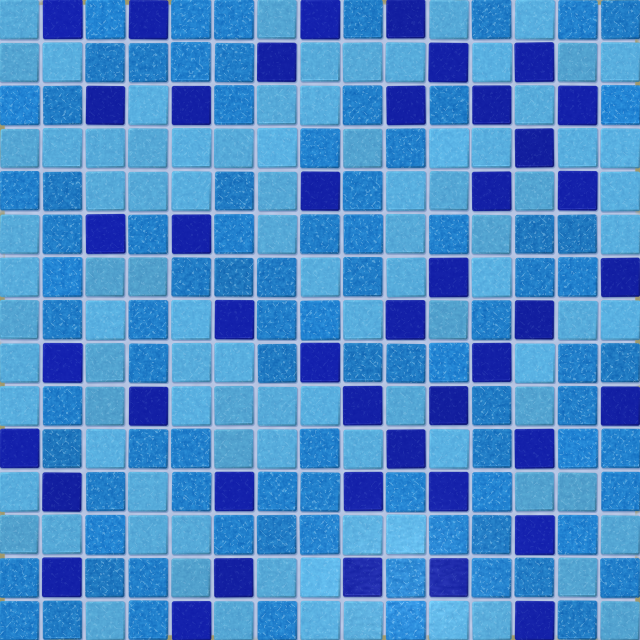
This pattern is drawn by a WebGL 2 fragment shader. Its source:

```glsl
#version 300 es
precision highp float;

#define TILES 15.0
#define PITCH 0.0671
#define TILE_HALF 0.457
#define CORNER 0.055
#define JITTER 0.011
#define TILT 0.014
#define LIGHT_SHARE 0.54
#define FLECK_DENSITY vec2(17.0, 11.0)
#define FLECK_STRENGTH 0.36
#define MOTTLE 0.13
#define SHEEN 0.09

uniform vec2 u_resolution;
out vec4 fragColor;

const vec3 SKY    = vec3(0.335, 0.665, 0.850);
const vec3 AZURE  = vec3(0.125, 0.490, 0.785);
const vec3 COBALT = vec3(0.075, 0.125, 0.650);
const vec3 GROUT  = vec3(0.710, 0.770, 0.890);
const vec3 SHADE  = vec3(0.430, 0.540, 0.730);
const vec3 BACKING = vec3(0.620, 0.600, 0.430);

vec2 hash2(vec2 p) {
    vec3 q = fract(vec3(p.xyx) * vec3(0.1031, 0.1030, 0.0973));
    q += dot(q, q.yzx + 33.33);
    return fract((q.xx + q.yz) * q.zy);
}

float corner(vec2 lattice, vec2 offset) {
    float angle = 6.2832 * hash2(lattice).x;
    return dot(vec2(cos(angle), sin(angle)), offset);
}

float gradientNoise(vec2 p) {
    vec2 i = floor(p), f = p - i;
    vec2 u = f * f * f * (f * (f * 6.0 - 15.0) + 10.0);
    vec2 e = vec2(1.0, 0.0);
    return mix(mix(corner(i, f), corner(i + e, f - e), u.x),
               mix(corner(i + e.yx, f - e.yx), corner(i + 1.0, f - 1.0), u.x), u.y);
}

mat2 rotation(float a) {
    return mat2(cos(a), sin(a), -sin(a), cos(a));
}

float roundedSquare(vec2 p, float halfSize, float radius) {
    vec2 q = abs(p) - halfSize + radius;
    return length(max(q, 0.0)) + min(max(q.x, q.y), 0.0) - radius;
}

float cellRank(vec2 cell) {
    return hash2(cell + 41.0).x;
}

// A local peak among four neighbours: one cell in five, never side by side
bool isAccent(vec2 cell) {
    vec2 e = vec2(1.0, 0.0);
    float neighbours = max(max(cellRank(cell + e), cellRank(cell - e)),
                           max(cellRank(cell + e.yx), cellRank(cell - e.yx)));
    return cellRank(cell) > neighbours;
}

float flecks(vec2 p, float angle) {
    float n = gradientNoise(rotation(angle) * p * FLECK_DENSITY);
    return smoothstep(0.24, 0.52, n);
}

void main() {
    vec2 canvas = (gl_FragCoord.xy - 0.5 * u_resolution) / min(u_resolution.x, u_resolution.y);
    vec2 grid = canvas / PITCH + 0.5 * TILES;
    vec2 cell = floor(grid);
    float pixel = 1.0 / (min(u_resolution.x, u_resolution.y) * PITCH);

    // Hand-set tile: slight shift, turn and size change
    vec2 shift = hash2(cell + 7.0) - 0.5;
    vec2 vary = hash2(cell + 113.0) - 0.5;
    vec2 local = grid - cell - 0.5 - 2.0 * JITTER * shift;
    local = rotation(2.0 * TILT * vary.x) * local;
    float size = TILE_HALF + 0.012 * vary.y;
    float edge = roundedSquare(local, size, CORNER);

    // Grout with soft contact shadow and bare backing at the rim
    float under = roundedSquare(local - vec2(0.012, -0.018), size, CORNER);
    vec3 color = GROUT + 0.05 * gradientNoise(grid * 4.0);
    color = mix(color, SHADE, 0.75 * (1.0 - smoothstep(-0.01, 0.035, under)));
    float rim = smoothstep(0.491, 0.494, max(abs(canvas.x), abs(canvas.y)));
    color = mix(color, BACKING, rim * smoothstep(-0.1, 0.2, gradientNoise(grid * 1.7)));

    // Glass body: three hues, cloudy mottling and pale flecks
    bool accent = isAccent(cell);
    bool sky = hash2(cell + 271.0).y < LIGHT_SHARE;
    vec3 glass = accent ? COBALT : (sky ? SKY : AZURE);
    float grain = accent ? 0.22 : (sky ? 0.65 : 1.0);
    glass *= 1.0 + 0.09 * vary.y + 0.05 * shift.x;
    vec2 q = grid + 19.0 * hash2(cell + 57.0);
    float cloud = 0.6 * gradientNoise(q * 8.0) + 0.5 * gradientNoise(q * 19.0);
    glass += MOTTLE * grain * cloud * vec3(0.8, 1.0, 0.7);
    float specks = max(flecks(q, 0.7), flecks(q + 5.3, 2.3));
    glass = mix(glass, vec3(0.68, 0.86, 0.96), FLECK_STRENGTH * grain * specks);

    // Worn bevel: pale broken upper lip, dim lower and right side
    float lip = smoothstep(-0.055, -0.02, edge);
    float facing = dot(local, vec2(-0.55, 0.85)) / size;
    float wear = 0.6 + 0.6 * gradientNoise(q * 6.0);
    glass += lip * wear * max(facing, 0.0) * vec3(0.08, 0.09, 0.06);
    glass *= 1.0 - 0.20 * lip * max(-facing, 0.0);
    float glint = smoothstep(0.018, 0.0, abs(edge + 0.05)) * step(local.y, -0.36);
    glass += 0.10 * glint * wear * smoothstep(-0.1, 0.3, shift.y);

    // Glossy patch near the lower edge
    vec2 glare = (canvas - vec2(0.14, -0.41)) / vec2(0.13, 0.11);
    float ripple = 0.75 + 0.8 * gradientNoise(q * vec2(5.0, 12.0));
    glass += SHEEN * exp(-dot(glare, glare)) * ripple;

    float coverage = 1.0 - smoothstep(-0.7 * pixel, 0.7 * pixel, edge);
    color = mix(color, glass, coverage);
    fragColor = vec4(clamp(color, 0.0, 1.0), 1.0);
}
```
